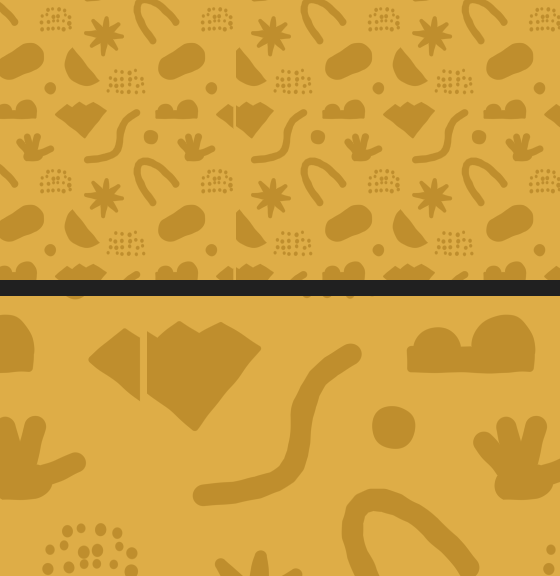
Top: the whole. Bottom: its middle third, enlarged.
This pattern is drawn by a WebGL 2 fragment shader. Its source:

```glsl
#version 300 es
precision highp float;

#define GROUND vec3(0.87, 0.68, 0.28)
#define INK vec3(0.75, 0.558, 0.178)
#define VIEW_HEIGHT 384.0
#define PERIOD vec2(221.0, 222.0)
#define PANEL_WIDTH 450.0
#define PANEL_START 323.0
#define PANEL_PHASE 315.0
#define SEAM_GAP 3.0
#define STROKE 5.0
#define WOBBLE 1.3
#define NOISE_CELLS 18.0

uniform vec2 u_resolution;
out vec4 fragColor;

vec2 hash2(vec2 p) {
    vec3 q = fract(p.xyx * vec3(0.1031, 0.103, 0.0973));
    q += dot(q, q.yzx + 33.33);
    return fract((q.xx + q.yz) * q.zy);
}

// Gradient noise that tiles with the motif
float corner(vec2 cell, vec2 offset) {
    return dot(hash2(mod(cell, NOISE_CELLS) + 7.0) * 2.0 - 1.0, offset);
}

float gradientNoise(vec2 p) {
    vec2 i = floor(p), f = p - i, e = vec2(1, 0);
    vec2 w = f * f * f * (f * (f * 6.0 - 15.0) + 10.0);
    return mix(mix(corner(i, f), corner(i + e, f - e), w.x),
               mix(corner(i + e.yx, f - e.yx), corner(i + 1.0, f - 1.0), w.x), w.y);
}

// Offset from the nearest repeat of a point
vec2 around(vec2 p, vec2 center) {
    return mod(p - center + 0.5 * PERIOD, PERIOD) - 0.5 * PERIOD;
}

float taper(vec2 p, vec2 a, vec2 b, float ra, float rb) {
    vec2 d = b - a;
    float h = clamp(dot(p - a, d) / dot(d, d), 0.0, 1.0);
    return length(p - a - h * d) - mix(ra, rb, h);
}

float ribbon(vec2 p, vec2 a, vec2 b, vec2 c, vec2 e) {
    float d = 1e3;
    vec2 last = a;
    for (int i = 1; i <= 14; i++) {
        float t = float(i) / 14.0, s = 1.0 - t;
        vec2 next = s * s * s * a + 3.0 * s * t * (s * b + t * c) + t * t * t * e;
        d = min(d, taper(p, last, next, STROKE, STROKE));
        last = next;
    }
    return d;
}

float star(vec2 p) {
    float d = 1e3;
    for (int i = 0; i < 8; i++) {
        float angle = float(i) * 0.7854 + 0.1;
        float reach = 23.0 + 4.0 * hash2(vec2(i, 5)).x;
        d = min(d, taper(p, vec2(0), reach * vec2(cos(angle), sin(angle)), 7.0, 2.7));
    }
    return d;
}

float crown(vec2 p) {
    vec2 v[8] = vec2[8](vec2(-34, -7), vec2(-19, -20), vec2(-12, -15), vec2(-2, -23),
                        vec2(7, -17), vec2(17, -23), vec2(34, -12), vec2(5, 24));
    float d = 1e6, side = 1.0;
    for (int i = 0, j = 7; i < 8; j = i, i++) {
        vec2 e = v[j] - v[i], w = p - v[i];
        vec2 b = w - e * clamp(dot(w, e) / dot(e, e), 0.0, 1.0);
        d = min(d, dot(b, b));
        bvec3 c = bvec3(p.y >= v[i].y, p.y < v[j].y, e.x * w.y > e.y * w.x);
        if (all(c) || !any(c)) side = -side;
    }
    return side * sqrt(d) - 1.5;
}

float hand(vec2 p) {
    float d = taper(p, vec2(-5, 5), vec2(6, 4), 8.0, 8.0);
    for (int i = 0; i < 4; i++) {
        float angle = -2.35 + 0.5 * float(i) + (i == 3 ? 0.5 : 0.0);
        vec2 tip = vec2(0, 4) + 26.0 * vec2(cos(angle), sin(angle));
        d = min(d, taper(p, vec2(-1, 6), tip, 5.5, 4.8));
    }
    return max(d, p.y - 12.0);
}

float cloud(vec2 p) {
    float d = min(length(p - vec2(-15, 3)) - 11.0, length(p - vec2(15, 1)) - 14.5);
    vec2 q = abs(p - vec2(0, 7)) - vec2(27, 4);
    d = min(d, length(max(q, 0.0)) + min(max(q.x, q.y), 0.0) - 2.0);
    return max(d, p.y - 13.0);
}

// Jittered pebbles in a loose block with its corners trimmed
float pebbles(vec2 p, vec2 spacing, float seed) {
    float d = 1e3;
    for (int i = 0; i < 24; i++) {
        vec2 id = vec2(i % 6, i / 6);
        vec2 jitter = hash2(id + seed);
        if (id.y < 0.5 && (id.x < 0.5 || id.x > 4.5)) continue;
        vec2 q = p - (id - vec2(2.5, 1.5) + (jitter - 0.5) * 0.45) * spacing;
        d = min(d, length(q * vec2(1.0, 0.9)) - 1.9 - 0.9 * jitter.y);
    }
    return d;
}

void main() {
    float pixel = VIEW_HEIGHT / u_resolution.y;
    vec2 p = vec2(gl_FragCoord.x, u_resolution.y - gl_FragCoord.y) * pixel;
    float u = mod(p.x - PANEL_START, PANEL_WIDTH);
    p.x = u + PANEL_PHASE;

    // Strokes and cut-out shapes
    float d = star(around(p, vec2(144, 48)));
    d = min(d, crown(around(p, vec2(111, 164))));
    d = min(d, hand(around(p, vec2(45, 209))));
    d = min(d, cloud(around(p, vec2(242, 150))));
    d = min(d, taper(around(p, vec2(28, 85)), vec2(-16, 8), vec2(13, -7), 16.5, 19.5));
    d = min(d, ribbon(around(p, vec2(153, 187)), vec2(34, -32), vec2(-13, -9), vec2(42, 29), vec2(-33, 32)));
    d = min(d, ribbon(around(p, vec2(212, 245)), vec2(-2, 33), vec2(-49, -25), vec2(-12, -47), vec2(29, 7)));
    d = min(d, length(around(p, vec2(69, 121))) - 8.0);
    d = min(d, length(around(p, vec2(207, 188))) - 10.0);

    // Half disc and pebbles stop short of the panel edges
    vec2 q = around(p, vec2(118, 88));
    if (u < 420.0) d = min(d, max(length(q) - 29.5, dot(q, vec2(0.774, -0.633))));
    if (u > 20.0) d = min(d, pebbles(around(p, vec2(77, 26)), vec2(7.6, 8.5), 3.0));
    d = min(d, pebbles(around(p, vec2(173, 112)), vec2(9.2, 9.2), 17.0));

    // Hand-cut edges and the panel seam
    d += WOBBLE * gradientNoise(p / PERIOD * NOISE_CELLS);
    d = max(d, u - PANEL_WIDTH + SEAM_GAP);
    float ink = 1.0 - smoothstep(-0.7, 0.7, d / pixel);
    fragColor = vec4(mix(GROUND, INK, ink), 1.0);
}
```
